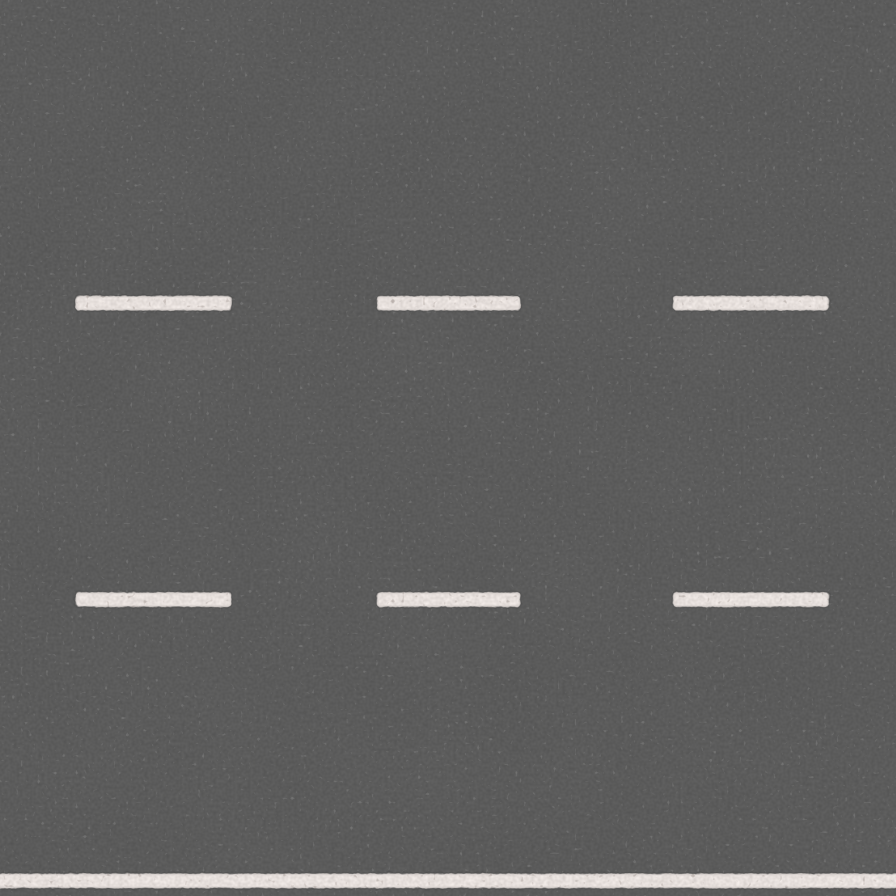
Reproduce this texture procedurally as a three.js fragment shader.

```glsl
#define ASPHALT vec3(0.357, 0.357, 0.356)
#define PAINT vec3(0.905, 0.878, 0.864)
#define COLUMNS 3.0
#define LANE_HEIGHT 0.3308
#define EDGE_LINE_Y 0.0169
#define LINE_HALF_WIDTH 0.0081
#define DASH_HALF_LENGTH 0.0870
#define MIDDLE_SHORTENING 0.0068
#define CORNER_RADIUS 0.0042
#define EDGE_SOFTNESS 0.0011
#define EDGE_WEAR 0.0011
#define GRAIN 0.030

varying vec2 vUv;

vec2 latticeGradient(vec2 cell) {
  vec3 p = fract(vec3(cell.xyx) * vec3(0.1031, 0.1030, 0.0973));
  p += dot(p, p.yzx + 33.33);
  float angle = 6.28319 * fract((p.x + p.y) * p.z);
  return vec2(cos(angle), sin(angle));
}

float gradientNoise(vec2 p) {
  vec2 i = floor(p);
  vec2 f = p - i;
  vec2 u = f * f * f * (f * (f * 6.0 - 15.0) + 10.0);
  vec2 e = vec2(0.0, 1.0);
  float bottom = mix(dot(latticeGradient(i), f),
                     dot(latticeGradient(i + e.yx), f - e.yx), u.x);
  float top = mix(dot(latticeGradient(i + e.xy), f - e.xy),
                  dot(latticeGradient(i + e.yy), f - e.yy), u.x);
  return mix(bottom, top, u.y);
}

float roundedBox(vec2 p, vec2 halfSize, float radius) {
  vec2 q = abs(p) - halfSize + radius;
  return length(max(q, 0.0)) + min(max(q.x, q.y), 0.0) - radius;
}

// Two rows of dashes, the middle column slightly shorter
float dashDistance(vec2 uv) {
  float column = clamp(floor(uv.x * COLUMNS), 0.0, COLUMNS - 1.0);
  float row = clamp(floor(uv.y / LANE_HEIGHT + 0.5), 1.0, 2.0);
  float middle = 1.0 - min(abs(column - 1.0), 1.0);
  vec2 center = vec2((column + 0.5) / COLUMNS + 0.0047 - 0.0040 * middle,
                     row * LANE_HEIGHT);
  vec2 halfSize = vec2(DASH_HALF_LENGTH - MIDDLE_SHORTENING * middle,
                       LINE_HALF_WIDTH);
  return roundedBox(uv - center, halfSize, CORNER_RADIUS);
}

void main() {
  vec2 uv = vUv;
  float fine = gradientNoise(uv * 287.3 + 11.7);
  float coarse = gradientNoise(uv * 143.7 + 47.1);
  float broad = gradientNoise(uv * 9.3 + 5.2);

  // Asphalt with fine grain and sparse pale grit
  float grit = smoothstep(0.30, 0.62, gradientNoise(uv * 211.9 + 83.4));
  vec3 color = ASPHALT + GRAIN * (fine + 0.4 * coarse) + 0.008 * broad;
  color += 0.075 * grit;

  // Dashes and the solid edge line, with worn outlines
  float edgeLine = abs(uv.y - EDGE_LINE_Y) - LINE_HALF_WIDTH;
  float dist = min(dashDistance(uv), edgeLine);
  dist += EDGE_WEAR * (coarse + 0.6 * fine);
  float coverage = 1.0 - smoothstep(-EDGE_SOFTNESS, EDGE_SOFTNESS, dist);

  // Faint dark rim on the asphalt beside the paint
  color *= 1.0 - 0.10 * (1.0 - smoothstep(0.0, 0.003, dist));

  // Paint with mottling, dull rims and small pits
  float pits = smoothstep(0.28, 0.60, gradientNoise(uv * 173.1 + 29.6));
  vec3 paint = PAINT + 0.06 * fine + 0.05 * coarse;
  paint -= 0.13 * pits * vec3(0.95, 1.0, 1.03);
  paint *= 1.0 - 0.09 * smoothstep(-0.0028, 0.0, dist);

  gl_FragColor = vec4(mix(color, paint, coverage), 1.0);
}
```
